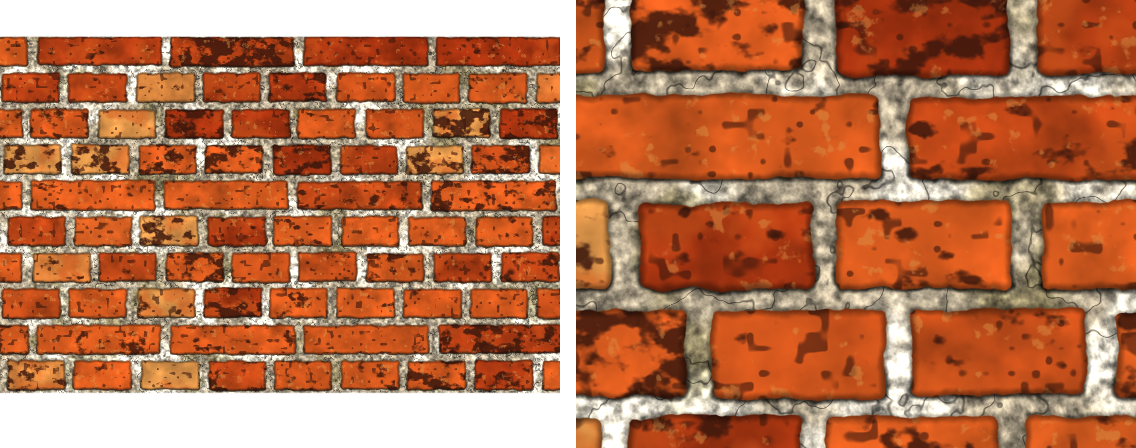
Left, the full canvas; right, a detail of the centre.
This texture is drawn by a Shadertoy shader. Its source:

```glsl
#define WALL_TOP 0.7344
#define WALL_BOTTOM 0.0985
#define ROW_PITCH 0.0642
#define HEADER_PITCH 0.1193
#define JOINT_HEIGHT 0.0115
#define JOINT_WIDTH 0.0155
#define EVEN_ROW_SHIFT 0.053
#define CORNER_RADIUS 0.004
#define EDGE_WEAR 0.006
#define SOOT_AMOUNT 0.85
#define MORTAR_GRAIN 1.5

const vec3 PAPER = vec3(1.0);
const vec3 ORANGE = vec3(0.83, 0.35, 0.12);
const vec3 RED = vec3(0.62, 0.19, 0.06);
const vec3 TAN = vec3(0.86, 0.58, 0.29);
const vec3 SOOT = vec3(0.23, 0.09, 0.05);
const vec3 MORTAR = vec3(0.66, 0.61, 0.52);
const vec3 LIME = vec3(0.92, 0.89, 0.82);
const vec3 MOSS = vec3(0.42, 0.38, 0.20);

float hash(vec2 p) {
    return fract(sin(dot(p, vec2(127.1, 311.7))) * 43758.55);
}

float noise(vec2 p) {
    vec2 i = floor(p), f = fract(p);
    f = f * f * (3.0 - 2.0 * f);
    return mix(mix(hash(i), hash(i + vec2(1, 0)), f.x),
               mix(hash(i + vec2(0, 1)), hash(i + vec2(1, 1)), f.x), f.y);
}

float fbm(vec2 p) {
    float sum = 0.0, weight = 0.533;
    for (int i = 0; i < 4; i++) {
        sum += weight * noise(p);
        p = mat2(1.6, 1.2, -1.2, 1.6) * p + 7.3;
        weight *= 0.5;
    }
    return sum;
}

float roundedBox(vec2 p, vec2 halfSize, float radius) {
    vec2 q = abs(p) - halfSize + radius;
    return length(max(q, 0.0)) + min(max(q.x, q.y), 0.0) - radius;
}

vec3 brickColor(vec2 p, vec2 id, bool stretcher, float d) {
    float tone = hash(id + 3.7);
    float burn = hash(id + 11.3);
    float height = (p.y - WALL_BOTTOM) / (WALL_TOP - WALL_BOTTOM);

    // Fired clay: redder towards the top, tan only among the headers
    vec3 clay = mix(ORANGE, RED, smoothstep(0.4, 0.95, tone + 0.4 * (height - 0.5)));
    if (!stretcher) clay = mix(clay, TAN, 1.0 - smoothstep(0.18, 0.3, tone));
    float cloud = fbm(p * 38.0 + id * 5.1);
    clay *= 0.7 + 0.65 * cloud;
    clay = mix(clay, ORANGE, 0.5 * smoothstep(0.5, 0.7, fbm(p * 24.0 + id * 2.3)));

    // Scorched patches, pits and pale flecks
    float scorch = fbm(p * vec2(55.0, 75.0) + id * 9.7);
    float limit = mix(0.72, 0.36, burn * burn * (0.75 + 0.25 * height));
    clay = mix(clay, SOOT, SOOT_AMOUNT * smoothstep(limit, limit + 0.16, scorch));
    clay = mix(clay, SOOT, 0.6 * smoothstep(0.76, 0.9, noise(p * 135.0 + id)));
    clay = mix(clay, TAN, 0.45 * smoothstep(0.66, 0.78, fbm(p * 110.0 - id)));

    // Worn dark rim
    return clay * mix(1.0, 0.6, smoothstep(-0.005, 0.0, d));
}

vec3 mortarColor(vec2 p, float d, float underside) {
    float grain = fbm(p * 190.0);
    vec3 color = mix(MORTAR, LIME, smoothstep(0.5, 0.68, fbm(p * 17.0 + 4.0)));
    color = mix(color, MOSS, 0.45 * smoothstep(0.6, 0.75, fbm(p * 15.0 + 31.0)));
    color *= 1.0 + MORTAR_GRAIN * (grain - 0.47);

    // Cracks, then the shadow cast below each brick
    float crack = abs(fbm(p * 32.0 + 9.0) - 0.5);
    color *= mix(0.55, 1.0, smoothstep(0.0, 0.018, crack));
    float contact = 1.0 - smoothstep(0.0, 0.0035, d);
    return color * (1.0 - contact * mix(0.3, 0.75, underside));
}

void mainImage(out vec4 fragColor, in vec2 fragCoord) {
    vec2 p = fragCoord / iResolution.x;
    float pixel = 1.0 / iResolution.x;

    // Courses counted from the top: one of stretchers, three of headers
    float course = (WALL_TOP + 0.5 * JOINT_HEIGHT - p.y) / ROW_PITCH;
    float row = floor(course);
    bool stretcher = mod(row, 4.0) < 0.5;
    float pitch = HEADER_PITCH * (stretcher ? 2.0 : 1.0);
    float shift = mod(row, 2.0) < 0.5 ? EVEN_ROW_SHIFT : 0.0;
    shift += 0.012 * (hash(vec2(row, 5.0)) - 0.5);
    float along = (p.x - shift) / pitch;
    vec2 id = vec2(floor(along), row);

    // Brick outline with uneven size, position and chipped edges
    vec2 local = vec2((fract(along) - 0.5) * pitch, (0.5 - fract(course)) * ROW_PITCH);
    vec2 jitter = vec2(hash(id + 1.3), hash(id + 8.9)) - 0.5;
    vec2 halfSize = 0.5 * vec2(pitch - JOINT_WIDTH, ROW_PITCH - JOINT_HEIGHT);
    halfSize -= 0.0015 * vec2(hash(id + 21.0), hash(id + 34.0));
    float d = roundedBox(local - jitter * vec2(0.004, 0.002), halfSize, CORNER_RADIUS);
    d += EDGE_WEAR * (fbm(p * 70.0) - 0.5);

    float underside = smoothstep(-0.2, 1.0, -local.y / halfSize.y);
    vec3 wall = mix(brickColor(p, id, stretcher, d), mortarColor(p, d, underside),
                    smoothstep(-pixel, pixel, d));

    // Plain bands above and below the wall
    float inside = smoothstep(-pixel, pixel, min(WALL_TOP - p.y, p.y - WALL_BOTTOM));
    fragColor = vec4(mix(PAPER, clamp(wall, 0.0, 1.0), inside), 1.0);
}
```
